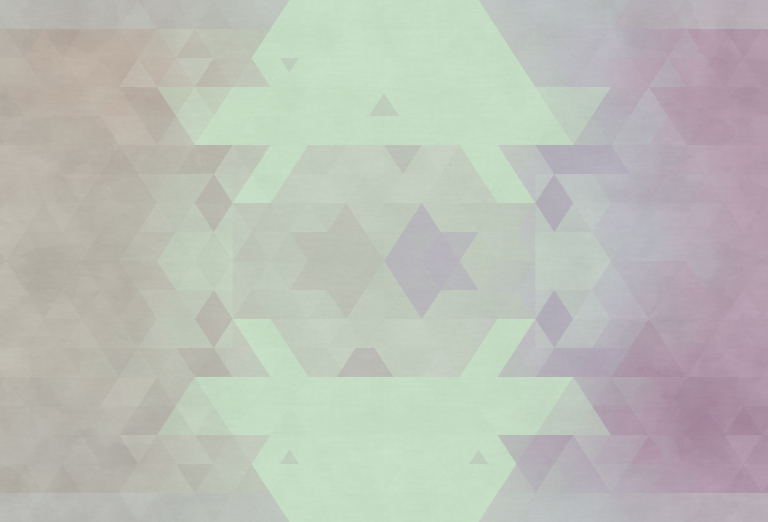
Reproduce this background procedurally as a WebGL 1 fragment shader.

```glsl
precision highp float;
// Faded mosaic of mirrored triangles: sand to mint to mauve, on worn paper.
uniform vec2 u_resolution;

float hash(vec2 p) {
  return fract(sin(dot(p, vec2(127.1, 311.7))) * 43758.5453);
}

float noise(vec2 p) {
  vec2 i = floor(p), f = fract(p);
  f = f * f * (3.0 - 2.0 * f);
  return mix(mix(hash(i), hash(i + vec2(1, 0)), f.x),
             mix(hash(i + vec2(0, 1)), hash(i + vec2(1, 1)), f.x), f.y);
}

float fbm(vec2 p) {
  float sum = 0.0, amp = 0.5;
  for (int i = 0; i < 5; i++) {
    sum += amp * noise(p);
    p = p * 2.03 + 17.0;
    amp *= 0.5;
  }
  return sum;
}

float band(float v, float lo, float hi) {
  return step(lo, v) * step(v, hi);
}

// One random value per triangle of the lattice
float facet(vec2 p) {
  vec3 id = floor(vec3(p.y, p.x + 0.5 * p.y, p.x - 0.5 * p.y));
  return hash(id.xy + id.z * vec2(7.3, 3.1));
}

float glow(vec2 p, vec2 center, vec2 size) {
  vec2 d = (p - center) / size;
  return exp(-dot(d, d));
}

// Soft colour field under the triangles
vec3 wash(vec2 p) {
  vec3 c = mix(vec3(0.73, 0.715, 0.675), vec3(0.76, 0.802, 0.745), smoothstep(-8.5, -2.0, p.x));
  c = mix(c, vec3(0.725, 0.73, 0.755), smoothstep(1.5, 6.0, p.x));
  c = mix(c, vec3(0.705, 0.62, 0.685), smoothstep(5.5, 9.5, p.x));
  c = mix(c, vec3(0.74, 0.665, 0.62), 0.65 * glow(p, vec2(-7.6, 6.5), vec2(2.8, 2.6)));
  c = mix(c, vec3(0.70, 0.59, 0.65), 0.6 * glow(p, vec2(8.6, 6.3), vec2(2.3, 2.5)));
  c = mix(c, vec3(0.65, 0.52, 0.61), 0.75 * glow(p, vec2(7.8, -5.6), vec2(2.9, 2.8)));
  return mix(c, vec3(0.69, 0.685, 0.665), 0.5 * glow(p, vec2(-8.5, -6.8), vec2(2.5, 2.0)));
}

vec3 mosaic(vec2 p) {
  vec2 q = abs(p);
  float u = q.x + 0.5 * q.y, v = q.x - 0.5 * q.y;
  float side = step(0.0, p.x);
  float small = facet(q + 40.0 * side) - 0.5;
  float large = facet(p * 0.5 + 20.0) - 0.5;
  float mirrored = facet(q * 0.5) - 0.5;

  // Triangles pick up the field from a shifted place
  vec3 c = wash(p + vec2(1.4 * small + 1.6 * large, 1.2 * mirrored));
  c += 0.022 * small + 0.025 * mirrored;
  c = mix(c, vec3(0.735, 0.755, 0.755), 0.5 * step(8.0, q.y));

  // Darker diamonds, bars and the pair of central stars
  vec3 shade = mix(vec3(0.70, 0.67, 0.64), vec3(0.67, 0.63, 0.71), side);
  float diamond = step(2.0 * abs(q.x - 4.5) + abs(q.y - 2.0), 1.0);
  float bar = band(q.y, 3.0, 4.0) * band(u, 6.0, 8.0 - side * 0.0 - (1.0 - side));
  float star = step(2.0 * abs(q.x - 1.0) + q.y, 2.0);
  star = max(star, step(q.y, 1.0) * step(2.0 * abs(q.x - 2.0), q.y));
  c = mix(c, shade, max(0.55 * diamond, 0.45 * bar));
  c = mix(c, shade + 0.025, star * (0.36 + 0.14 * side + 0.3 * small));

  // Pale side hexagons
  float pale = 0.42 * step(q.y, 1.0) * step(u, 6.0) * step(4.0, q.x);
  pale += 0.22 * band(q.y, 1.0, 3.0) * step(u, 7.0) * step(v, 5.0) * step(4.0, q.x) * (1.0 - diamond);

  // Mint caps, strips and slanted tiles
  float cap = step(6.0, q.y) * step(u, 7.0) * max(step(v, 0.0), side * step(0.0, p.y));
  float strip = band(q.y, 4.0, 6.0) * step(v, 3.0) * mix(0.5, 0.88, step(u, 7.0));
  float tile = band(q.y, 2.0, 4.0) * band(u, 4.0, 5.0);
  float mint = max(max(0.93 * cap, strip), max(0.88 * tile, pale));
  c = mix(c, vec3(0.775, 0.873, 0.772) + 0.008 * small, mint);

  // Small loose marks
  float mark = step(6.5, q.y) * step(2.0 * abs(q.x - 2.5), q.y - 6.5) * step(q.y, 7.0);
  mark *= 1.0 - side * step(0.0, p.y);
  float peak = band(p.y, 5.0, 5.8) * step(2.0 * abs(p.x), 5.8 - p.y);
  float wedge = band(p.y, -4.0, -3.0) * step(2.0 * abs(p.x + 0.5), -2.5 - p.y);
  float notch = band(p.y, 3.0, 4.0) * step(2.0 * abs(p.x - 0.5), p.y - 3.0);
  c = mix(c, vec3(0.70, 0.71, 0.69), 0.4 * max(mark, peak));
  return mix(c, vec3(0.71, 0.69, 0.69), max(0.65 * wedge, 0.35 * notch));
}

void main() {
  // Lattice units: rows of height 1, triangles of width 1
  vec2 cells = vec2(20.3, 18.0);
  vec2 p = (gl_FragCoord.xy / u_resolution - 0.5) * cells;

  // Smooth edges by averaging nine samples
  vec3 color = vec3(0.0);
  for (int i = 0; i < 9; i++) {
    float n = float(i);
    vec2 offset = (vec2(mod(n, 3.0), floor(n / 3.0)) - 1.0) / 3.0;
    color += mosaic(p + offset * cells / u_resolution) / 9.0;
  }

  // Worn paper: blotches, brushed streaks and fine grain
  float outer = smoothstep(2.0, 8.0, abs(p.x));
  float blotch = fbm(p * vec2(1.2, 0.9) + 30.0) - 0.48;
  float streak = noise(p * vec2(2.5, 14.0) + 50.0) - 0.5;
  float grain = noise(p * vec2(18.0, 14.0)) - 0.5;
  color += blotch * mix(0.025, 0.07, outer) * vec3(0.8, 1.0, 0.9);
  color += 0.010 * streak + 0.012 * grain;
  color -= 0.012 * smoothstep(0.52, 0.56, fbm(p * 0.9 + 80.0)) * outer;
  gl_FragColor = vec4(color, 1.0);
}
```
